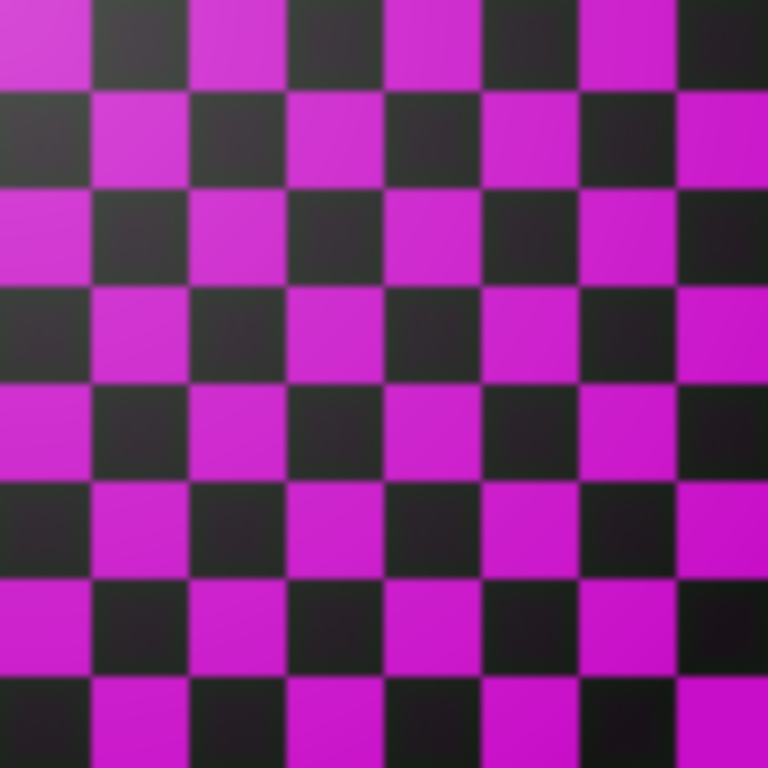
Give the GLSL for this pattern, as a three.js fragment shader.

```glsl
// Soft-edged magenta and black checkerboard, eight by eight, lit from the upper left.
#define PITCH 0.127
#define EDGE_HALF 0.0075
#define MAGENTA vec3(0.785, 0.055, 0.785)
#define BLACK vec3(0.082, 0.082, 0.082)
#define GLOW_CENTER vec2(0.0, 1.0)
#define GLOW_RADIUS 1.25
#define GLOW_STRENGTH 0.25
#define TINT vec3(0.012, -0.012, 0.012)
#define GRAIN_CELLS 96.0
#define GRAIN_STRENGTH 0.7

varying vec2 vUv;

float hash(vec2 p) {
  vec3 q = fract(vec3(p.xyx) * 0.1031);
  q += dot(q, q.yzx + 33.33);
  return fract((q.x + q.y) * q.z);
}

float valueNoise(vec2 p) {
  vec2 i = floor(p);
  vec2 f = fract(p);
  f = f * f * (3.0 - 2.0 * f);
  float low = mix(hash(i), hash(i + vec2(1.0, 0.0)), f.x);
  float high = mix(hash(i + vec2(0.0, 1.0)), hash(i + vec2(1.0, 1.0)), f.x);
  return mix(low, high, f.y);
}

// Distance to the nearest grid line on each axis.
vec2 lineDistance(vec2 grid) {
  vec2 f = fract(grid);
  return min(f, 1.0 - f) * PITCH;
}

// Square wave per axis, -1 to 1, with blurred steps.
vec2 softWave(vec2 grid, vec2 dist) {
  vec2 parity = 1.0 - 2.0 * mod(floor(grid), 2.0);
  return parity * (2.0 * smoothstep(-EDGE_HALF, EDGE_HALF, dist) - 1.0);
}

void main() {
  // Checker centered on the canvas; the outer squares are slightly cropped.
  vec2 grid = (vUv - 0.5) / PITCH;
  vec2 dist = lineDistance(grid);
  vec2 wave = softWave(grid, dist);
  float magentaAmount = 0.5 - 0.5 * wave.x * wave.y;

  // Faint green rim, purple middle and upright grain in the black squares.
  float inner = smoothstep(0.008, 0.04, min(dist.x, dist.y));
  float grain = valueNoise(vUv * GRAIN_CELLS * vec2(1.0, 0.4)) - 0.5;
  vec3 black = BLACK + TINT * (2.0 * inner - 1.0 + GRAIN_STRENGTH * grain);
  vec3 color = mix(black, MAGENTA, magentaAmount);

  // White glow fading out from the corner.
  float fade = clamp(1.0 - distance(vUv, GLOW_CENTER) / GLOW_RADIUS, 0.0, 1.0);
  color = mix(color, vec3(1.0), GLOW_STRENGTH * fade);

  gl_FragColor = vec4(color, 1.0);
}
```
